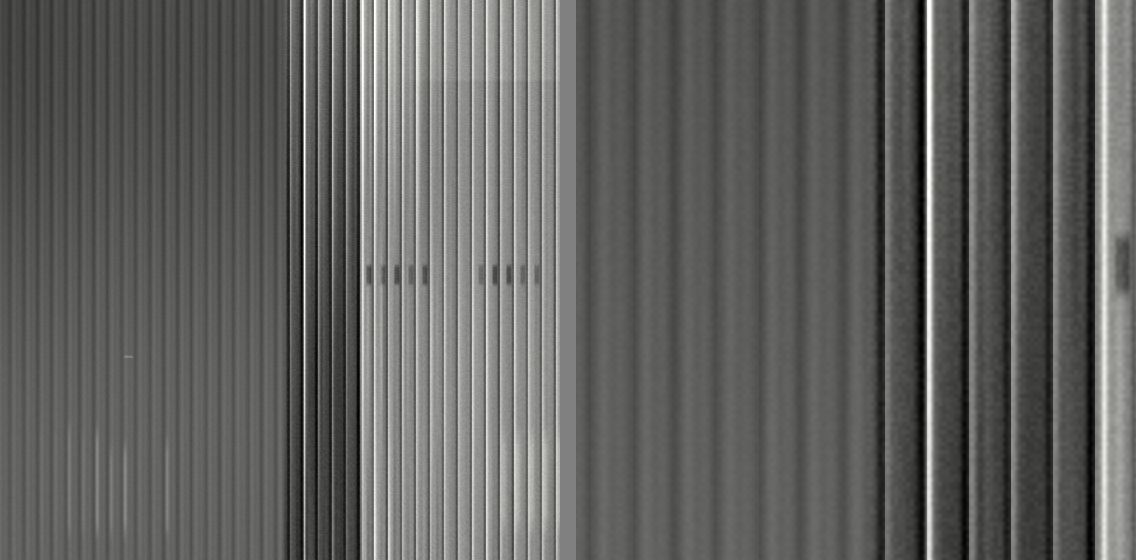
Left, the full canvas; right, a detail of the centre.
A Shadertoy shader for this texture:

```glsl
// Reeded glass: forty vertical ribs across, in front of a dark panel, a narrow
// shadowed band and a pale panel. Each rib has a groove and a shaded profile;
// hashes vary ribs, streaks and grain, and small reflections mark some ribs.
#define RIBS 40.0
#define RIB_PHASE 0.68
#define BAND_START 0.508
#define BAND_END 0.645
#define GROOVE_WIDTH 0.17
#define GLINT_WIDTH 0.11
#define GRAIN_CELLS 420.0
#define GRAIN_AMOUNT 0.035
#define GLASS_TINT vec3(1.0, 1.0, 0.985)

float hash(vec2 p) {
    return fract(sin(dot(p, vec2(127.1, 311.7))) * 43758.5453);
}

float noise(vec2 p) {
    vec2 i = floor(p), f = fract(p);
    f = f * f * (3.0 - 2.0 * f);
    return mix(mix(hash(i), hash(i + vec2(1, 0)), f.x),
               mix(hash(i + vec2(0, 1)), hash(i + vec2(1, 1)), f.x), f.y);
}

// Soft line of given half width around a centre.
float ridge(float x, float centre, float width) {
    float d = (x - centre) / width;
    return exp(-d * d);
}

// Soft-edged interval from a to b.
float span(float a, float b, float soft, float x) {
    return smoothstep(a - soft, a + soft, x) * (1.0 - smoothstep(b - soft, b + soft, x));
}

float darkPanel(vec2 uv, float f, float id) {
    float tone = mix(0.385, 0.295, smoothstep(0.2, 0.95, uv.y));
    tone -= 0.035 * (1.0 - smoothstep(0.0, 0.2, uv.x)) * uv.y;
    float groove = ridge(min(f, 1.0 - f), 0.0, GROOVE_WIDTH);
    tone += 0.018 - 0.085 * groove * mix(0.7, 1.1, hash(vec2(id, 1.0)));
    tone += 0.022 * ridge(f, 0.32, 0.11) - 0.018 * ridge(f, 0.55, 0.1);

    // Pale reflections low in the panel
    float top = 0.19 + 0.05 * hash(vec2(id, 2.0));
    float glow = span(0.05, top, 0.025, uv.y) * span(0.1, 0.31, 0.05, uv.x);
    tone += 0.17 * glow * ridge(f, 0.25, 0.13) * hash(vec2(id, 3.0));
    float dash = span(0.361, 0.365, 0.001, uv.y) * span(0.213, 0.243, 0.001, uv.x);
    return tone + 0.13 * dash * span(0.2, 0.8, 0.1, f);
}

float shadowBand(vec2 uv, float f, float id) {
    float tone = mix(0.25, 0.43, uv.y * uv.y);
    tone += (0.09 + 0.1 * uv.y) * (0.5 - f);
    float strength = mix(0.15, 0.34, hash(vec2(id, 4.0))) * mix(0.55, 1.2, uv.y);
    tone += strength * ridge(f, 0.06, GLINT_WIDTH);
    tone -= 0.13 * ridge(f, 0.9, 0.09);
    tone += 0.12 * (noise(vec2(uv.x * 230.0, uv.y * 3.0)) - 0.5);
    return tone - 0.04 * smoothstep(0.6, 0.645, uv.x);
}

float palePanel(vec2 uv, float f, float id) {
    float nearBand = 1.0 - smoothstep(BAND_END, 0.86, uv.x);
    float vary = hash(vec2(id, 5.0));
    float tone = 0.525 + 0.04 * ridge(uv.y, 0.35, 0.3);
    tone += mix(0.09, 0.19, vary) * (0.5 - f);
    tone += mix(0.08, 0.24, hash(vec2(id, 6.0))) * ridge(f, 0.09, GLINT_WIDTH);
    tone -= 0.16 * ridge(f, 0.94, 0.08);

    // Vertical streaks, stronger beside the band
    float streak = noise(vec2(uv.x * 210.0, uv.y * 2.5 + 7.0)) - 0.5;
    tone += streak * mix(0.07, 0.24, nearBand);

    // Bright upper end with a faint horizontal step
    tone += smoothstep(0.55, 1.0, uv.y) * mix(0.03, 0.2, nearBand) * (1.15 - f);
    tone += 0.035 * smoothstep(0.853, 0.859, uv.y) * smoothstep(0.66, 0.8, uv.x);

    // Short dark marks at mid height, missing from some ribs
    float marked = step(0.3, hash(vec2(id, 8.0))) * (1.0 - span(0.77, 0.85, 0.005, uv.x));
    float mark = span(0.492, 0.526, 0.006, uv.y) * span(0.5, 0.84, 0.08, f);
    tone -= 0.25 * mark * marked * mix(0.5, 1.0, vary);

    // Cloudy reflections at the lower right
    float cloud = span(0.06, 0.22, 0.03, uv.y) * smoothstep(0.86, 0.92, uv.x);
    return tone + 0.12 * cloud * ridge(f, 0.3, 0.2);
}

void mainImage(out vec4 fragColor, in vec2 fragCoord) {
    vec2 uv = fragCoord / iResolution.xy;
    float u = uv.x * RIBS - RIB_PHASE;
    float id = floor(u), f = fract(u);

    // Three zones with soft seams
    float toBand = smoothstep(BAND_START - 0.006, BAND_START + 0.006, uv.x);
    float toPale = smoothstep(BAND_END - 0.002, BAND_END + 0.003, uv.x);
    float tone = mix(darkPanel(uv, f, id), shadowBand(uv, f, id), toBand);
    tone = mix(tone, palePanel(uv, f, id), toPale);

    // Sharp glints along the band edges
    tone += 0.5 * ridge(uv.x, 0.5435, 0.0022) * mix(0.75, 1.0, uv.y);
    tone += 0.3 * ridge(uv.x, 0.648, 0.0018) * mix(0.4, 1.0, uv.y);
    tone -= 0.12 * ridge(uv.x, 0.538, 0.003);

    // Fine grain, weaker on the dark panel
    float grain = noise(uv * GRAIN_CELLS) - 0.5;
    tone += grain * GRAIN_AMOUNT * mix(0.6, 1.7, toBand);
    fragColor = vec4(clamp(tone, 0.0, 1.0) * GLASS_TINT, 1.0);
}
```
